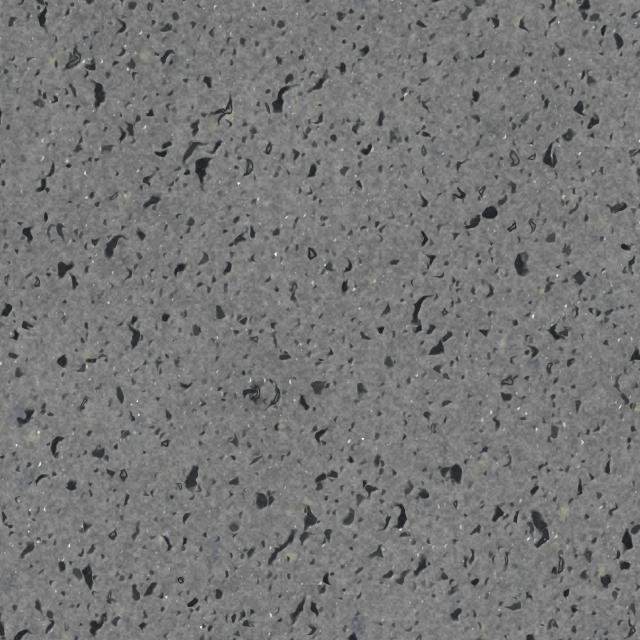
A Shadertoy shader for this texture:

```glsl
vec3 hash3(vec2 p) {
    vec3 q = fract(p.xyx * vec3(0.1031, 0.1030, 0.0973));
    q += dot(q, q.yxz + 33.33);
    return fract((q.xxy + q.yzz) * q.zyx);
}

float noise(vec2 p) {
    vec2 cell = floor(p), f = fract(p);
    f = f * f * (3.0 - 2.0 * f);
    float low = mix(hash3(cell).x, hash3(cell + vec2(1, 0)).x, f.x);
    float high = mix(hash3(cell + vec2(0, 1)).x, hash3(cell + vec2(1, 1)).x, f.x);
    return mix(low, high, f.y);
}

vec2 warp(vec2 p, float frequency, float amount) {
    vec2 q = p * frequency;
    return p + amount * (vec2(noise(q + 17.0), noise(q + 71.0)) - 0.5);
}

// Coverage of scattered, tilted and slightly bent ovals.
// size holds half width and half length, hollow the share with a pale floor.
float ovals(vec2 p, float cells, float share, vec2 size, float edge,
            float faintest, float hollow, float seed) {
    vec2 home = floor(p * cells);
    float cover = 0.0;
    for (int y = -1; y <= 1; y++) {
        for (int x = -1; x <= 1; x++) {
            vec2 cell = home + vec2(x, y);
            vec3 place = hash3(cell + seed);
            if (place.z > share) continue;
            vec3 form = hash3(cell + seed + 137.0);
            vec3 look = hash3(cell + seed + 291.0);

            float angle = 0.32 + 1.1 * (form.x - 0.5);
            float c = cos(angle), s = sin(angle);
            vec2 q = p - (cell + place.xy) / cells;
            q = vec2(c * q.x - s * q.y, s * q.x + c * q.y);

            vec2 radius = size * mix(vec2(0.7, 0.6), vec2(1.3, 1.45), form.yz);
            q.x += (look.x - 0.5) * 1.2 * q.y * q.y / radius.y;
            float d = (length(q / radius) - 1.0) * radius.x;

            float body = 1.0 - smoothstep(-edge, edge, d);
            float floorLight = 1.0 - smoothstep(-0.8, -0.3, d / radius.x);
            body *= 1.0 - 0.75 * floorLight * step(look.y, hollow);
            cover = max(cover, body * mix(faintest, 1.0, look.z));
        }
    }
    return cover;
}

// Large, medium and small pores in the stone
float pores(vec2 p) {
    vec2 rough = warp(warp(p, 75.0, 0.011), 170.0, 0.004);
    float large = ovals(rough, 13.0, 0.36, vec2(0.0062, 0.0165), 0.0020, 0.8, 0.2, 11.0);
    float medium = ovals(rough, 26.0, 0.44, vec2(0.0046, 0.0080), 0.0019, 0.6, 0.1, 402.0);
    float small = ovals(warp(p, 150.0, 0.004), 52.0, 0.50,
                        vec2(0.0025, 0.0040), 0.0017, 0.2, 0.0, 833.0);
    return max(max(large, medium), small * 0.85);
}

// Fine mineral grain around zero
float grain(vec2 p) {
    return 0.05 * (noise(p * 85.0) - 0.5)
         + 0.09 * (noise(p * 180.0 + 31.0) - 0.5)
         + 0.08 * (noise(p * 330.0 + 57.0) - 0.5)
         + 0.03 * (noise(p * 5.0 + 83.0) - 0.5);
}

void mainImage(out vec4 fragColor, in vec2 fragCoord) {
    vec2 uv = fragCoord / min(iResolution.x, iResolution.y);

    const vec3 stone = vec3(0.482, 0.487, 0.483);
    const vec3 slate = vec3(0.385, 0.395, 0.435);
    const vec3 cream = vec3(0.650, 0.635, 0.570);
    const vec3 hole = vec3(0.140, 0.145, 0.160);
    const vec3 glint = vec3(0.940, 0.950, 0.960);

    // Stone with bluish and creamy inclusions
    vec2 soft = warp(uv, 45.0, 0.012);
    vec3 color = stone;
    color = mix(color, slate, 0.55 * ovals(soft, 9.0, 0.35, vec2(0.011, 0.016), 0.004, 0.3, 0.0, 57.0));
    color = mix(color, cream, 0.75 * ovals(soft, 15.0, 0.14, vec2(0.006, 0.008), 0.004, 0.2, 0.0, 219.0));
    color = mix(color, cream, 0.45 * ovals(uv, 60.0, 0.30, vec2(0.0022, 0.0030), 0.0018, 0.2, 0.0, 613.0));

    // Pores with a thin lit rim on the lower right
    float depth = pores(uv);
    float rim = pores(uv + vec2(-0.0035, 0.0035));
    color += 0.045 * rim * (1.0 - depth);
    color = mix(color, hole, depth);
    color += grain(uv) * (1.0 - 0.6 * depth);

    // Crystal glints, denser in loose clusters
    float cluster = smoothstep(0.25, 0.75, noise(uv * 11.0 + 41.0));
    float faint = ovals(uv, 64.0, 0.22, vec2(0.0011, 0.0017), 0.0010, 0.1, 0.0, 911.0);
    float bright = ovals(uv, 38.0, 0.20, vec2(0.0015, 0.0025), 0.0011, 0.3, 0.0, 1207.0);
    float sparkle = max(0.5 * faint, bright * mix(0.25, 1.0, cluster));
    color = mix(color, glint, sparkle * (1.0 - 0.7 * depth));

    fragColor = vec4(clamp(color, 0.0, 1.0), 1.0);
}
```
